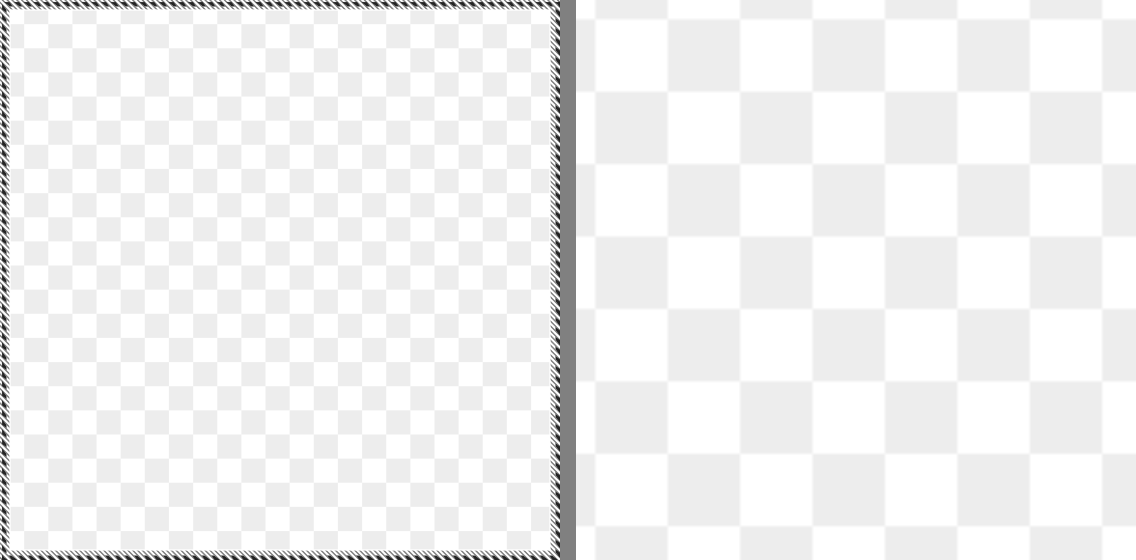
Left: the whole. Right: its middle third, enlarged.
Give the GLSL for this pattern, as a three.js fragment shader.

```glsl
// A pale grey and white checkerboard inside a thin rope-like frame.
// The checks are a product of two clipped sine waves; the frame is a
// crisp diagonal hatch, with dark teeth over fine grey strokes.

varying vec2 vUv;

const float PI = 3.14159;

// Checkerboard, counted from the upper left corner
const float CHECKS = 23.2;
const float CHECK_SOFT = 0.0010;
const vec3 CHECK_LIGHT = vec3(1.0);
const vec3 CHECK_GREY = vec3(0.929);

// Frame, as shares of the canvas
const float FRAME_WIDTH = 0.0190;
const float HATCH_DEPTH = 0.0168;
const float TOOTH_DEPTH = 0.0080;
const float LIT_RIM = 0.0036;
const float TEETH = 58.0;
const float TOOTH_HALF = 0.0044;
const float STROKE_HALF = 0.0019;
const float FRAME_SOFT = 0.0013;
const vec3 TOOTH_COLOR = vec3(0.14);
const vec3 STROKE_COLOR = vec3(0.52);

// 1 inside a shape, 0 outside, from a signed distance
float fill(float dist, float soft) {
  return 1.0 - smoothstep(-soft, soft, dist);
}

// Square wave from -1 to 1 with softened steps, on both axes
vec2 squareWave(vec2 p) {
  return clamp(sin(PI * p) / (PI * CHECK_SOFT * CHECKS), -1.0, 1.0);
}

float checkerboard(vec2 uv) {
  vec2 wave = squareWave(vec2(uv.x, 1.0 - uv.y) * CHECKS);
  return 0.5 - 0.5 * wave.x * wave.y;
}

// Distance along the edge to the nearest line of a falling diagonal hatch
float hatchDistance(vec2 uv, float count) {
  return abs(fract((uv.x + uv.y) * count) - 0.5) / count;
}

void main() {
  // Checks
  vec3 color = mix(CHECK_LIGHT, CHECK_GREY, checkerboard(vUv));

  // Depth inward; the upper and left sides carry a lit outer rim
  float upperLeft = min(vUv.x, 1.0 - vUv.y);
  float lowerRight = min(1.0 - vUv.x, vUv.y);
  float depth = min(upperLeft, lowerRight);
  float rim = LIT_RIM * step(upperLeft, lowerRight);
  float inward = depth - rim;
  color = mix(color, CHECK_LIGHT, fill(depth - FRAME_WIDTH, CHECK_SOFT));

  // Fine strokes, two to each tooth
  float stroke = fill(hatchDistance(vUv, TEETH * 2.0) - STROKE_HALF, FRAME_SOFT);
  stroke *= fill(depth - HATCH_DEPTH, CHECK_SOFT);
  color = mix(color, STROKE_COLOR, stroke);

  // Dark teeth, tapering inward
  float taper = 1.0 - 0.4 * smoothstep(0.0, TOOTH_DEPTH, inward);
  float tooth = fill(hatchDistance(vUv, TEETH) - TOOTH_HALF * taper, FRAME_SOFT);
  tooth *= fill(inward - TOOTH_DEPTH, FRAME_SOFT);
  tooth *= mix(1.0, fill(-inward, FRAME_SOFT), step(0.0001, rim));
  color = mix(color, TOOTH_COLOR, tooth);

  gl_FragColor = vec4(color, 1.0);
}
```
